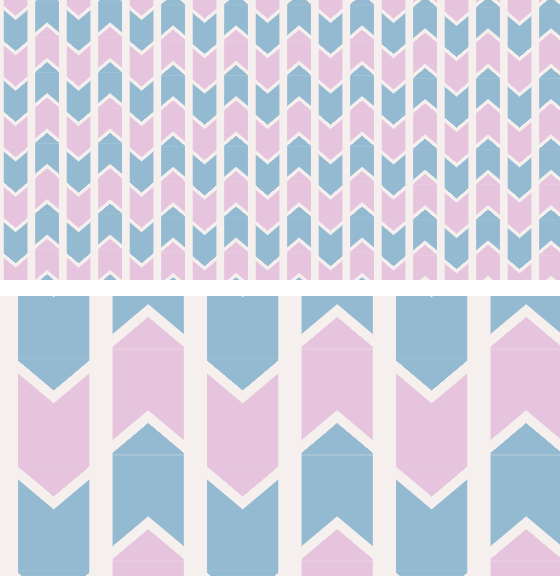
Top: the whole. Bottom: its middle third, enlarged.
Write a WebGL 1 fragment shader that draws this pattern.

```glsl
precision highp float;

uniform vec2 u_resolution;

// Coverage of a shape from its signed distance (negative inside).
float coverage(float dist, float pixel) {
  return 1.0 - smoothstep(-0.6 * pixel, 0.6 * pixel, dist);
}

void main() {
  // One unit is the pitch of a column; y runs down from the top edge.
  float pixel = 17.78 / u_resolution.x;
  vec2 p = vec2(gl_FragCoord.x, u_resolution.y - gl_FragCoord.y) * pixel;

  // Columns point down and up in turn, and step down once every eight.
  float column = floor(p.x);
  float x = abs(fract(p.x) - 0.495);
  float pointsUp = mod(column, 2.0);
  float tip = mix(3.965, 4.306, pointsUp);
  tip += 0.093 * (floor((column + 3.0) / 8.0) - 1.0);

  // Distance behind the tip, bent into a chevron.
  float spacing = 1.1227;
  float slope = 0.84;
  float behind = (p.y - tip) * mix(-1.0, 1.0, pointsUp);
  float bent = behind - slope * x;
  float index = floor(bent / spacing);
  float local = bent - index * spacing;

  // Arrow band: two slanted ends and two straight sides.
  float halfLength = 0.5 * (spacing - 0.134);
  float ends = (abs(local - halfLength) - halfLength) / sqrt(1.0 + slope * slope);
  float band = coverage(max(ends, x - 0.377), pixel);

  vec3 cream = vec3(0.96, 0.94, 0.93);
  vec3 blue = vec3(0.58, 0.73, 0.82);
  vec3 pink = vec3(0.90, 0.77, 0.87);
  vec3 fill = mix(blue, pink, mod(index, 2.0));

  // Faint hairline across each band at its shoulders.
  float seam = coverage(abs(mod(behind, spacing) - 0.34) - 0.008, pixel);
  fill = mix(fill, cream, seam * mix(0.06, 0.22, pointsUp));

  gl_FragColor = vec4(mix(cream, fill, band), 1.0);
}
```
